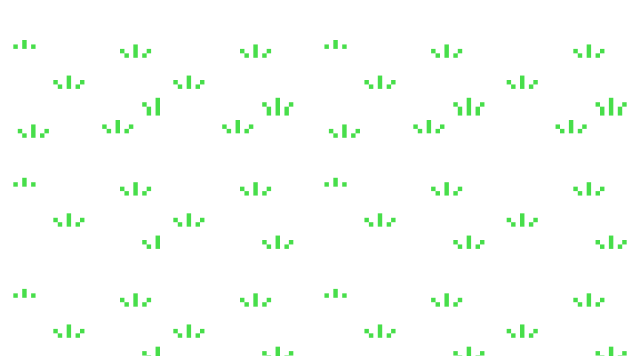
Write a Shadertoy shader that draws this pattern.

```glsl
// Blocky green grass tufts scattered in overlapping tiles on a white ground.

const vec3 GROUND = vec3(1.0);
const vec3 GRASS = vec3(0.28, 0.87, 0.29);
const float BLOCKS_ACROSS = 144.0;                      // blocks per canvas width
const float COLUMN_X[4] = float[4](0.0, 27.0, 70.0, 102.0);
const float ROW_Y[3] = float[3](0.0, 31.0, 56.0);
const float FIRST_TILE_END = 36.5;                      // overlap cuts the first column here

// Top centre of each tuft within a tile, in blocks
const int TUFTS = 6;
const int SPROUT = 0, TALL = 3, LOWER = 4, LOWER_EDGE = 5;
const vec2 TUFT_AT[TUFTS] = vec2[TUFTS](
    vec2(5.5, 9.0), vec2(30.5, 10.0), vec2(15.5, 17.0),
    vec2(35.5, 22.0), vec2(26.5, 27.0), vec2(7.5, 28.0));

// Share of a pixel, w blocks wide, that the rectangle covers
float rectCoverage(vec2 p, vec2 lo, vec2 hi, float w) {
    vec2 c = clamp((min(hi, p + 0.5 * w) - max(lo, p - 0.5 * w)) / w, 0.0, 1.0);
    return c.x * c.y;
}

// Mirrored three-part tuft: stem, inner blades and outer tips
float fullTuft(vec2 p, float height, float w) {
    p.x = abs(p.x);
    float stem = rectCoverage(p, vec2(-0.5, 0.0), vec2(0.5, height), w);
    float blade = rectCoverage(p, vec2(1.5, 2.0), vec2(2.5, height), w);
    float tip = rectCoverage(p, vec2(2.5, 1.0), vec2(3.5, 2.0), w);
    return stem + blade + tip;
}

// Short stem between two single blocks
float sprout(vec2 p, float w) {
    p.x = abs(p.x);
    return rectCoverage(p, vec2(-0.5, 0.0), vec2(0.5, 2.0), w)
         + rectCoverage(p, vec2(1.5, 1.0), vec2(2.5, 2.0), w);
}

// One tile; overlap hides some tufts depending on its column and row
float grassTile(vec2 p, int column, int row, float w) {
    if (column == 0 && p.x > FIRST_TILE_END) return 0.0;
    bool hasEdge = column % 2 == 0;
    float cover = 0.0;
    for (int i = 0; i < TUFTS; i++) {
        if (!hasEdge && (i == SPROUT || i == LOWER_EDGE)) continue;
        if (row > 0 && i >= LOWER) continue;
        vec2 q = p - TUFT_AT[i];
        float height = (i == TALL && row == 0) ? 4.0 : 3.0;
        cover += i == SPROUT ? sprout(q, w) : fullTuft(q, height, w);
    }
    return cover;
}

void mainImage(out vec4 fragColor, in vec2 fragCoord) {
    // Block units, measured down from the top left
    float w = BLOCKS_ACROSS / iResolution.x;
    vec2 p = vec2(fragCoord.x, iResolution.y - fragCoord.y) * w;

    float cover = 0.0;
    for (int row = 0; row < 3; row++)
        for (int column = 0; column < 4; column++)
            cover += grassTile(p - vec2(COLUMN_X[column], ROW_Y[row]), column, row, w);

    fragColor = vec4(mix(GROUND, GRASS, clamp(cover, 0.0, 1.0)), 1.0);
}
```
